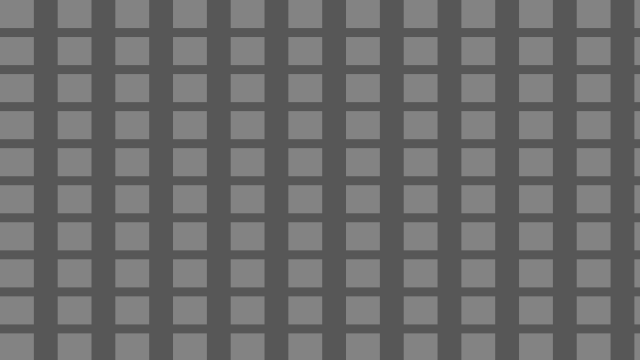
This pattern is drawn by a Shadertoy shader. Its source:

```glsl
// A plain grid of flat grey tiles on a darker ground, anchored at the top left.
// Each axis is folded into one period and given a smoothed band;
// the product of the two bands is the tile.

#define PITCH       vec2(0.1602, 0.1029)  // repeat size, in canvas heights
#define TILE_SIZE   vec2(0.0940, 0.0780)  // tile size, in canvas heights
#define GROUND_GREY 0.34
#define TILE_GREY   0.514

// Coverage of the tile at p, with edges softened over one pixel.
float tileCoverage(vec2 p, float pixel)
{
    // Fold around the tile centre so both of its edges stay in one cell.
    vec2 fromCentre = p - 0.5 * TILE_SIZE;
    vec2 local = (fract(fromCentre / PITCH + 0.5) - 0.5) * PITCH;
    vec2 inside = 0.5 * TILE_SIZE - abs(local);
    vec2 band = clamp(inside / pixel + 0.5, 0.0, 1.0);
    return band.x * band.y;
}

void mainImage(out vec4 fragColor, in vec2 fragCoord)
{
    // Canvas heights, measured rightwards and down from the top left corner.
    float pixel = 1.0 / iResolution.y;
    vec2 p = vec2(fragCoord.x, iResolution.y - fragCoord.y) * pixel;

    float grey = mix(GROUND_GREY, TILE_GREY, tileCoverage(p, pixel));
    fragColor = vec4(vec3(grey), 1.0);
}
```
